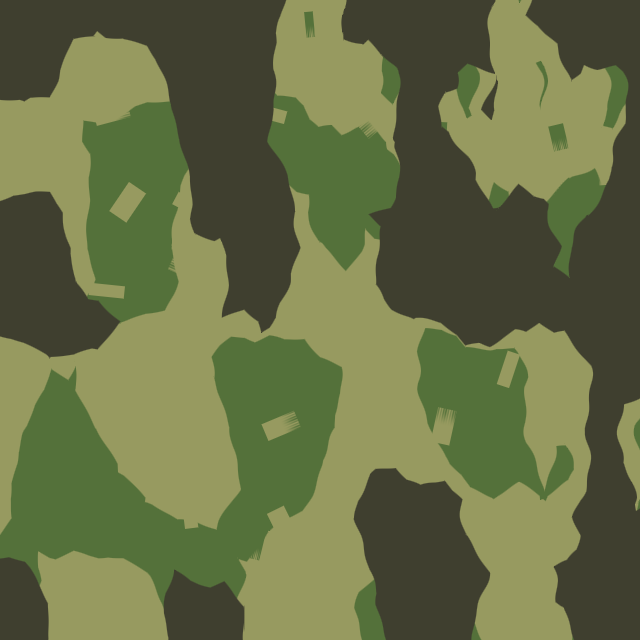
Write a Shadertoy shader that draws this pattern.

```glsl
// Woodland camouflage: dark and green patches with faceted outlines on tan.
// Layered sines are sampled on a triangle lattice and blended linearly, so their
// contours become polygons; small combed slivers then cut the green and the tan.

const float TAU = 6.2831853;
const vec3 DARK  = vec3(0.248, 0.248, 0.184);
const vec3 TAN   = vec3(0.592, 0.604, 0.375);
const vec3 GREEN = vec3(0.328, 0.443, 0.226);
const vec2 FACETS = vec2(26.0, 18.0);   // lattice cells across the canvas
const vec2 TERRACES = vec2(6.0, 5.0);   // steps that square up the dark shapes

vec2 hash2(vec2 cell) {
    vec3 h = fract(cell.xyx * vec3(0.1031, 0.1030, 0.0973));
    h += dot(h, h.yzx + 33.33);
    return fract((h.xx + h.yz) * h.zy);
}

mat2 rotation(float angle) {
    float c = cos(angle), s = sin(angle);
    return mat2(c, -s, s, c);
}

// Four plane waves: kx and ky are whole cycles per canvas
float waves(vec2 p, vec4 kx, vec4 ky, vec4 phase, vec4 weight) {
    return dot(weight, cos(TAU * (kx * p.x + ky * p.y - phase)));
}

// Bends slanted contours into upright and level steps
vec2 terrace(vec2 p, vec2 steps) {
    return p - 0.9 * sin(TAU * steps * p) / (TAU * steps);
}

// Narrow upright fragments
float fragments(vec2 p, vec4 phase) {
    return waves(p, vec4(7, 8, 6, 9), vec4(2, -3, -1, 1), phase, vec4(0.5));
}

// How broken up the camouflage is: 0 at lower left, 1 at upper right
float breakup(vec2 p) {
    return smoothstep(0.72, 1.35, p.x + 0.6 * p.y);
}

// x: dark patches, y: green patches; positive inside
vec2 patchFields(vec2 p) {
    float dark = waves(terrace(p, TERRACES), vec4(3, 1, 3, 0), vec4(0, 2, 1, 2),
                       vec4(0.05, 0.0, 0.92, 0.13), vec4(0.8, 0.8, 0.8, 0.9));
    float green = waves(p, vec4(3, 3, 1, 1), vec4(2, -1, 3, -2),
                        vec4(0.95, 0.97, 0.72, 0.8), vec4(1.0, 1.0, 0.6, 0.5));
    // the dark gathers at the top and up the right side, the green low down
    float height = p.y + 0.5 * p.x - 0.75;
    dark += 1.3 * height + 0.5 * smoothstep(0.75, 1.0, p.y);
    dark += 1.8 * smoothstep(0.87, 1.0, p.x) * (1.0 - smoothstep(0.7, 0.85, p.y));
    green -= 0.4 * height;
    vec2 fine = vec2(fragments(p, vec4(0.1, 0.6, 0.3, 0.8)),
                     fragments(p, vec4(0.7, 0.2, 0.9, 0.4)));
    return vec2(dark - 0.45, green - 0.46) + 1.6 * breakup(p) * fine;
}

// Fields at a lattice vertex with some roughness
vec2 vertexFields(vec2 vertex) {
    vec2 p = vertex / FACETS;
    float roughness = mix(0.5, 1.1, breakup(p));
    return patchFields(p) + roughness * (hash2(vertex + 17.0) - 0.5);
}

// Linear blend over triangles whose diagonals alternate
vec2 facetedFields(vec2 p) {
    vec2 g = p * FACETS;
    vec2 corner = floor(g), f = g - corner;
    float side = 1.0;
    if (mod(corner.x + corner.y, 2.0) > 0.5) {
        corner.x += 1.0;
        f.x = 1.0 - f.x;
        side = -1.0;
    }
    vec2 middle = f.x > f.y ? vec2(side, 0.0) : vec2(0.0, 1.0);
    vec2 a = vertexFields(corner);
    vec2 b = vertexFields(corner + middle);
    vec2 c = vertexFields(corner + vec2(side, 1.0));
    return a + (b - a) * max(f.x, f.y) + (c - b) * min(f.x, f.y);
}

// Gentle wobble of the outlines, stronger to the right
vec2 wobble(vec2 p) {
    vec2 slow = sin(p.yx * vec2(41.0, 33.0) + vec2(0.4, 2.1));
    vec2 quick = sin(p.yx * vec2(97.0, 83.0) + vec2(1.7, 0.3));
    return p + mix(0.3, 1.0, p.x) * (0.006 * slow + 0.003 * quick);
}

float boxDistance(vec2 p, vec2 halfSize) {
    vec2 d = abs(p) - halfSize;
    return length(max(d, 0.0)) + min(max(d.x, d.y), 0.0);
}

float coverage(float field, float width) {
    return clamp(field / max(width, 1e-5) + 0.5, 0.0, 1.0);
}

// Opacity of scattered rectangles, one per cell, some with a streaked end;
// spread is the range of their angles about the upright
float slivers(vec2 p, float cells, float spread, float share, float pixel) {
    vec2 cell = floor(p * cells);
    vec2 place = hash2(cell + 5.0), kind = hash2(cell + 61.0);
    vec2 local = p * cells - cell - 0.3 - 0.4 * place;
    local *= rotation(0.25 * TAU + spread * (kind.y - 0.5));
    vec2 halfSize = vec2(0.22, mix(0.07, 0.15, place.x));
    float box = coverage(-boxDistance(local, halfSize), pixel * cells);
    float streak = 0.5 + 0.5 * sin(local.y * 130.0) * sin(local.y * 76.0 + 1.0);
    float combed = smoothstep(0.0, 0.2, local.x) * step(0.5, place.y);
    return box * (1.0 - combed * streak) * step(kind.x, share);
}

void mainImage(out vec4 fragColor, in vec2 fragCoord) {
    float pixel = 1.0 / iResolution.y;
    vec2 p = fragCoord * pixel;
    vec2 fields = facetedFields(wobble(p));
    vec2 width = fwidth(fields);
    // Paint from the ground up: tan, green, slivers, dark
    vec3 color = mix(TAN, GREEN, coverage(fields.y, width.y));
    float greenShare = 0.5 * breakup(floor(p * 11.0) / 11.0);
    color = mix(color, TAN, slivers(p, 8.0, TAU, 0.7, pixel));
    color = mix(color, GREEN, slivers(p, 11.0, 0.5, greenShare, pixel));
    color = mix(color, DARK, coverage(fields.x, width.x));
    fragColor = vec4(color, 1.0);
}
```
